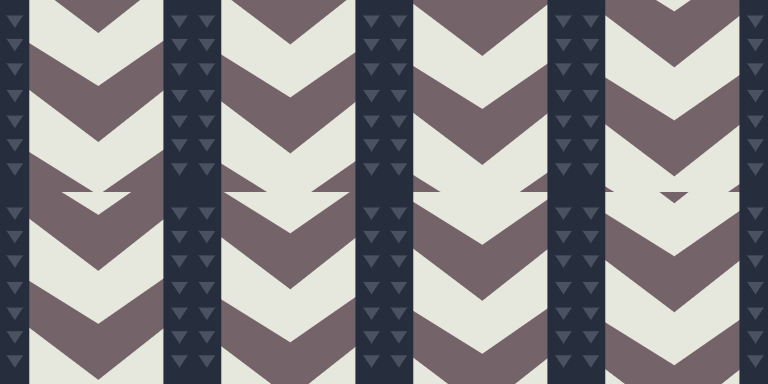
Reproduce this pattern procedurally as a WebGL 1 fragment shader.

```glsl
precision mediump float;
// Square tiles, each a chevron panel between dark rails of small triangles.
// Chevrons are a repeated band with bent edges, sliding a little further down
// in every tile and cut at the tile border; triangles come from a loop.

uniform vec2 u_resolution;

#define TILES vec2(4.0, 2.0)
#define PANEL vec2(0.5018, 0.3493)        // centre and half width
#define APEX_X 0.512
#define CHEVRON_PERIOD 0.5677
#define CHEVRON_THICKNESS 0.2917          // brown, measured at the apex
#define LEFT_SLOPES vec2(0.622, 0.755)    // upper and lower edge
#define RIGHT_SLOPES vec2(0.695, 0.790)
#define FIRST_APEX 0.448
#define TILE_SHIFT 0.0597
#define LATE_SHIFT 0.0365                 // extra slide from the sixth tile on
#define TRIANGLE vec2(0.0432, 0.0645)     // half width and height
#define TRIANGLE_ROWS 7

const vec3 CREAM = vec3(0.90, 0.91, 0.87);
const vec3 BROWN = vec3(0.455, 0.392, 0.41);
const vec3 NAVY  = vec3(0.15, 0.18, 0.245);
const vec3 SLATE = vec3(0.29, 0.32, 0.38);

// Antialiased coverage of a signed distance, negative inside.
float coverage(float dist, float pixel) {
  return clamp(0.5 - dist / pixel, 0.0, 1.0);
}

// Distance to the nearest brown chevron; y runs downwards.
float chevrons(vec2 p, float apexY) {
  float side = abs(p.x - APEX_X);
  vec2 slopes = p.x < APEX_X ? LEFT_SLOPES : RIGHT_SLOPES;
  float halfBand = 0.5 * (CHEVRON_THICKNESS - side * (slopes.y - slopes.x));
  float fromMiddle = p.y - apexY + side * slopes.x - halfBand;
  fromMiddle = mod(fromMiddle + 0.5 * CHEVRON_PERIOD, CHEVRON_PERIOD)
             - 0.5 * CHEVRON_PERIOD;
  float slope = 0.5 * (slopes.x + slopes.y);
  return (abs(fromMiddle) - halfBand) / sqrt(1.0 + slope * slope);
}

// Distance to a triangle pointing down, origin at the middle of its top edge.
float triangle(vec2 p) {
  float flank = (abs(p.x) - TRIANGLE.x) * TRIANGLE.y + p.y * TRIANGLE.x;
  return max(-p.y, flank / length(TRIANGLE));
}

// Distance to the column of slightly uneven triangles in either rail.
float triangleColumns(vec2 p) {
  float x = abs(p.x - 0.506) - 0.4287;
  float dist = 1.0;
  for (int i = 0; i < TRIANGLE_ROWS; i++) {
    float row = float(i);
    float top = 0.0755 + 0.1302 * row + 0.0062 * cos(1.5 * row + 0.6);
    dist = min(dist, triangle(vec2(x, p.y - top)));
  }
  return dist;
}

void main() {
  vec2 grid = gl_FragCoord.xy / u_resolution * TILES;
  grid.y = TILES.y - grid.y;
  vec2 tile = floor(grid);
  vec2 p = fract(grid);
  float pixel = TILES.y / u_resolution.y;

  // Slide of the chevrons, growing tile by tile in reading order
  float index = tile.x + tile.y * TILES.x;
  float apexY = FIRST_APEX + TILE_SHIFT * index + LATE_SHIFT * step(4.5, index);

  vec3 panel = mix(CREAM, BROWN, coverage(chevrons(p, apexY), pixel));
  vec3 rail = mix(NAVY, SLATE, coverage(triangleColumns(p), pixel));
  float inPanel = coverage(abs(p.x - PANEL.x) - PANEL.y, pixel);
  gl_FragColor = vec4(mix(rail, panel, inPanel), 1.0);
}
```
